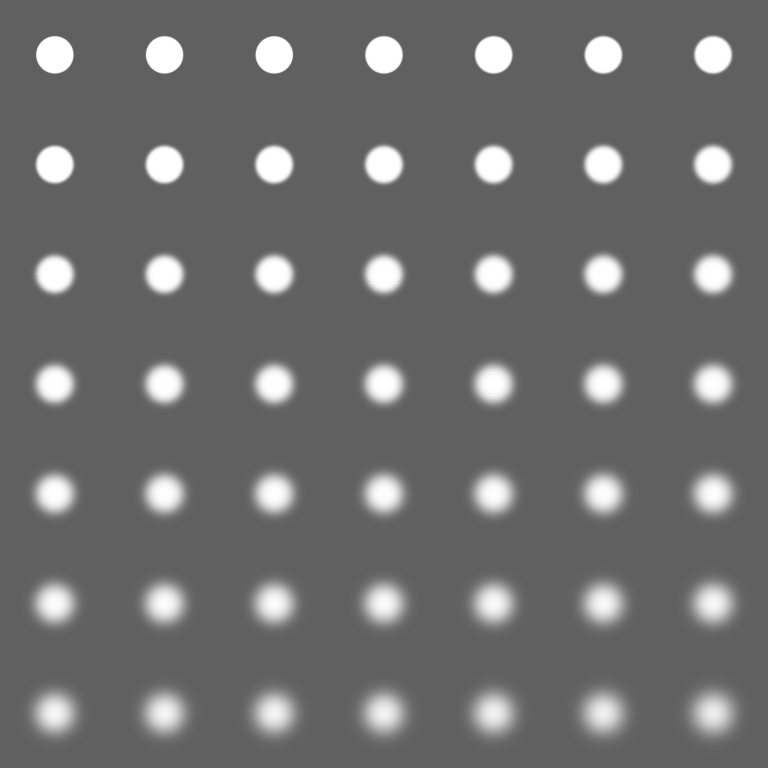
Give the GLSL for this pattern, as a Shadertoy shader.

```glsl
// A seven by seven grid of white discs on grey, each blurred more than the one before.

#define GRID 7.0
#define RADIUS 0.17
#define MAX_BLUR 0.081
#define STRIPS 24
#define BACKGROUND vec3(0.376)
#define DISC_COLOR vec3(1.0)

// Share of a unit Gaussian that lies below x (tanh approximation)
float gaussianBelow(float x) {
    x = clamp(x, -4.0, 4.0);
    return 0.5 + 0.5 * tanh(0.79788 * (x + 0.044715 * x * x * x));
}

// Disc convolved with a Gaussian: weighted chords across the disc
float blurredDisc(float dist, float radius, float sigma) {
    float sum = 0.0;
    float total = 0.0;
    for (int i = 0; i < STRIPS; i++) {
        float t = 6.0 * (float(i) + 0.5) / float(STRIPS) - 3.0;
        float weight = exp(-0.5 * t * t);
        float y = t * sigma;
        total += weight;
        if (abs(y) < radius) {
            float halfChord = sqrt(radius * radius - y * y);
            sum += weight * (gaussianBelow((halfChord - dist) / sigma)
                           - gaussianBelow((-halfChord - dist) / sigma));
        }
    }
    return sum / total;
}

void mainImage(out vec4 fragColor, in vec2 fragCoord) {
    // Cell coordinates, counted along rows from the top left
    vec2 grid = fragCoord / iResolution.xy * GRID;
    vec2 cell = floor(grid);
    float dist = length(fract(grid) - 0.5);
    float index = cell.x + GRID * (GRID - 1.0 - cell.y);

    // Blur grows evenly; half a pixel at least keeps the first edge smooth
    float pixel = GRID / iResolution.y;
    float sigma = max(MAX_BLUR * index / (GRID * GRID - 1.0), 0.45 * pixel);

    float coverage = blurredDisc(dist, RADIUS, sigma);
    fragColor = vec4(mix(BACKGROUND, DISC_COLOR, coverage), 1.0);
}
```
